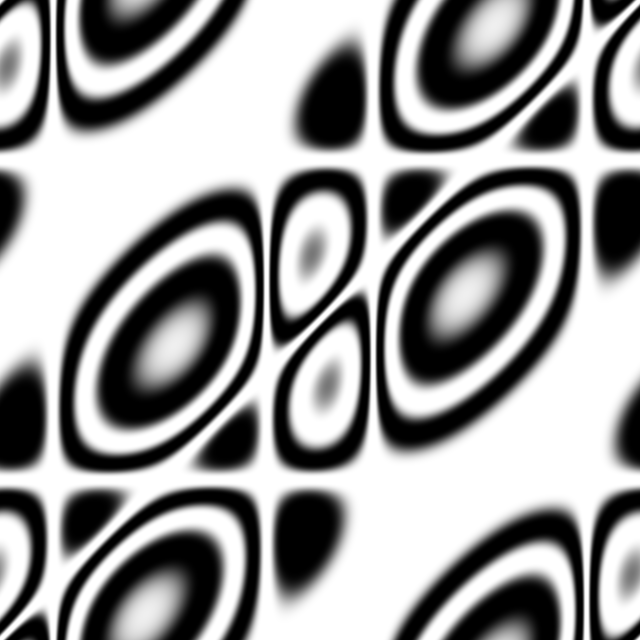
A Shadertoy shader for this pattern:

```glsl
#define TAU 6.2831853
#define REPEATS 1.0        // full periods across and down
#define RING_COUNT 2.85    // phase gained per unit of compressed height
#define COMPRESSION 0.3    // height at which the rings start to spread
#define FLATTENING 0.4     // lowers the wide columns against the narrow ones
#define EDGE 0.05          // contrast of the bands

// Vertical zero lines at a sixth and five sixths of a half turn
float columnWave(float u) {
    float c = cos(2.0 * u);
    return (2.0 * c - 1.0) / (1.0 + FLATTENING * (1.0 - c));
}

// Steep zero line along the diagonal, broad flat one half a period away
float diagonalWave(float d) {
    return sin(d) * (1.0 + cos(d));
}

float heightField(vec2 p) {
    return columnWave(p.x) * cos(p.y) * diagonalWave(p.x - p.y);
}

// White at zero height, then alternating soft black and white rings
float contourBands(float height) {
    float phase = RING_COUNT * log(1.0 + abs(height) / COMPRESSION);
    float wave = 0.5 + 0.5 * cos(2.0 * phase);
    return smoothstep(EDGE, 1.0 - EDGE, wave);
}

void mainImage(out vec4 fragColor, in vec2 fragCoord) {
    // Centred angles, one turn per repeat
    vec2 angle = (fragCoord / iResolution.xy - 0.5) * TAU * REPEATS;
    float shade = contourBands(heightField(angle));
    fragColor = vec4(vec3(shade), 1.0);
}
```
